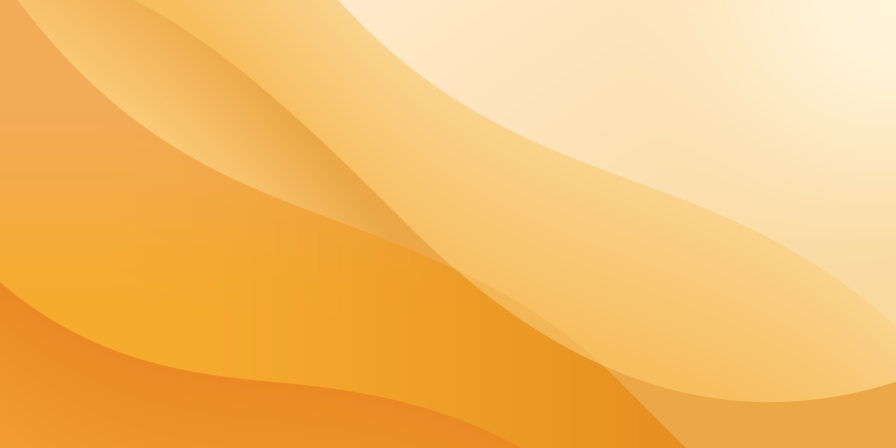
Give the GLSL for this background, as a WebGL 2 fragment shader.

```glsl
#version 300 es
precision highp float;
// Overlapping amber and cream waves sweeping down from the upper left.
// Each wave edge is a two-piece Hermite curve; every sheet between edges
// is filled with a soft gradient driven by position or depth below an edge.

uniform vec2 u_resolution;
out vec4 fragColor;

#define EDGE_SOFTNESS 1.0
#define SHEET_DEPTH 0.40
#define FOLD_FALLOFF 2.5
#define VEIL_OPACITY 0.35
#define GLOW_RADIUS 0.65

const vec3 CREAM = vec3(1.0, 0.915, 0.79);
const vec3 SAND = vec3(0.98, 0.85, 0.62);
const vec3 GLOW = vec3(1.0, 0.96, 0.86);
const vec3 HONEY_LIGHT = vec3(0.98, 0.825, 0.55);
const vec3 HONEY_DEEP = vec3(0.97, 0.745, 0.375);
const vec3 FOLD_LIGHT = vec3(0.99, 0.80, 0.48);
const vec3 FOLD_DARK = vec3(0.925, 0.66, 0.28);
const vec3 AMBER_HAZE = vec3(0.95, 0.67, 0.34);
const vec3 AMBER = vec3(0.965, 0.67, 0.18);
const vec3 BRONZE = vec3(0.88, 0.53, 0.11);
const vec3 EMBER = vec3(0.92, 0.54, 0.14);
const vec3 EMBER_LIGHT = vec3(0.945, 0.61, 0.18);

// Cubic between two knots, each holding x, height and slope
float hermite(float x, vec3 a, vec3 b) {
    float w = b.x - a.x;
    float t = (x - a.x) / w;
    float s = t * t * (3.0 - 2.0 * t);
    float u = 1.0 - t;
    return mix(a.y, b.y, s) + w * t * u * (a.z * u - b.z * t);
}

// Wave height through three knots, with straight ends beyond them
float wave(float x, vec3 a, vec3 b, vec3 c) {
    float k = clamp(x, a.x, c.x);
    float y = k < b.x ? hermite(k, a, b) : hermite(k, b, c);
    return y + (x - k) * (x < a.x ? a.z : c.z);
}

// Smooth coverage of the area where depth is positive
float cover(float depth) {
    return clamp(0.5 + depth / (EDGE_SOFTNESS * fwidth(depth)), 0.0, 1.0);
}

void main() {
    // Canvas spans 2 by 1 units
    vec2 p = gl_FragCoord.xy / u_resolution * vec2(2.0, 1.0);

    // Depth below each wave edge
    float crest = wave(p.x, vec3(0.755, 1.0, -1.1), vec3(1.378, 0.609, -0.37), vec3(2.0, 0.271, -0.92)) - p.y;
    float sweep = wave(p.x, vec3(0.299, 1.0, -0.5), vec3(0.911, 0.497, -1.0), vec3(2.0, 0.148, 0.32)) - p.y;
    float veil = wave(p.x, vec3(0.039, 1.0, -1.33), vec3(0.911, 0.445, -0.42), vec3(1.38, 0.151, -1.0)) - p.y;
    float swell = wave(p.x, vec3(0.0, 0.370, -0.85), vec3(0.625, 0.146, -0.09), vec3(1.164, 0.0, -0.55)) - p.y;
    float underVeil = cover(veil);

    // Cream sky with a bright upper right corner
    float fade = (p.x - 0.75) * 0.45 + (1.0 - p.y) * 0.7;
    vec3 color = mix(CREAM, SAND, clamp(fade, 0.0, 1.0));
    float glow = 1.0 - smoothstep(0.0, GLOW_RADIUS, distance(p, vec2(2.0, 1.0)));
    color = mix(color, GLOW, glow);

    // Honey sheet, tinted where the veil shows through
    vec3 honey = mix(HONEY_LIGHT, HONEY_DEEP, clamp(crest / SHEET_DEPTH, 0.0, 1.0));
    honey = mix(honey, FOLD_DARK, underVeil * VEIL_OPACITY);
    color = mix(color, honey, cover(crest));

    // Shaded fold and the amber body beneath it
    float lift = sweep * FOLD_FALLOFF + 0.45 - p.x * 0.7;
    vec3 fold = mix(FOLD_DARK, FOLD_LIGHT, clamp(lift, 0.0, 1.0));
    vec3 body = mix(AMBER, AMBER_HAZE, smoothstep(0.28, 0.8, p.y));
    body = mix(body, BRONZE, smoothstep(0.2, 2.1, p.x));
    color = mix(color, mix(fold, body, underVeil), cover(sweep));

    // Warm swell in the lower left
    vec3 ember = mix(EMBER, EMBER_LIGHT, clamp(swell * 3.0, 0.0, 1.0));
    color = mix(color, ember, cover(swell));

    fragColor = vec4(color, 1.0);
}
```
